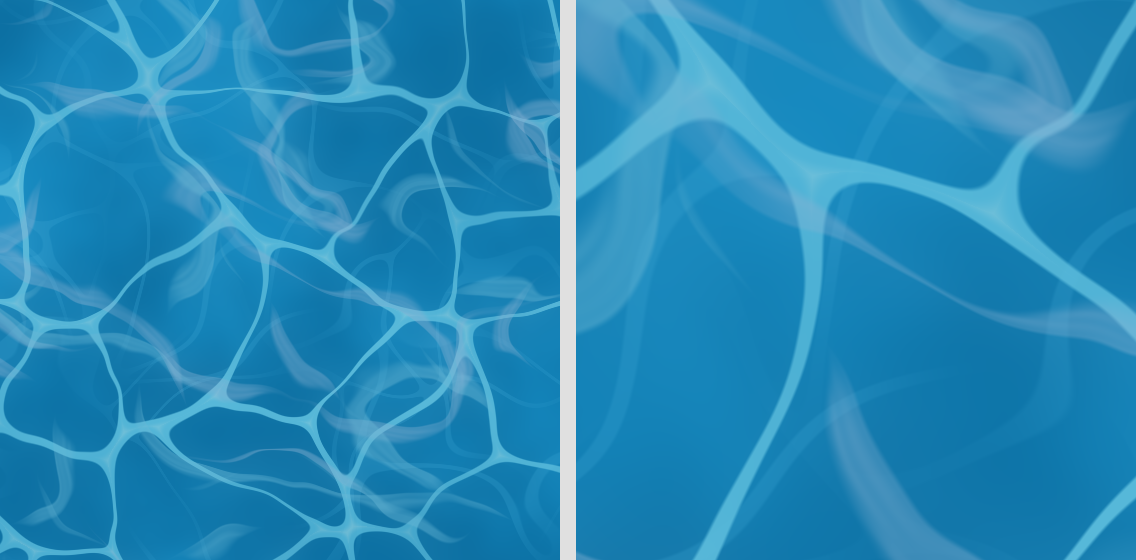
Left, the full canvas; right, a detail of the centre.
Reproduce this texture procedurally as a Shadertoy shader.

```glsl
// Sunlit pool water: a bright caustic web over faint deeper webs and pale drifting veils.

const vec3 DEEP_BLUE  = vec3(0.042, 0.435, 0.635);
const vec3 CLEAR_BLUE = vec3(0.085, 0.545, 0.760);
const vec3 WEB_CYAN   = vec3(0.350, 0.735, 0.860);
const vec3 KNOT_CYAN  = vec3(0.500, 0.790, 0.870);
const vec3 FAINT_BLUE = vec3(0.240, 0.660, 0.840);
const vec3 VEIL_PALE  = vec3(0.540, 0.700, 0.830);
const vec3 VEIL_TEAL  = vec3(0.360, 0.730, 0.840);

const float WEB_CELLS   = 4.7;     // grid cells across the canvas
const float CELL_DROP   = 0.24;    // share of grid cells merged into their neighbours
const float WEB_WIDTH   = 0.0042;  // half width of a bright strand
const float WEB_OPACITY = 0.84;
const float KNOT_SHARP  = 18.0;    // lower values swell the junctions
const float EDGE_SOFT   = 0.0014;
const float FAINT_OPACITY = 0.24;
const float VEIL_OPACITY  = 0.46;
const float VEIL_WIDTH    = 0.044; // widest part of a veil
const vec2  VEIL_STRETCH  = vec2(2.0, 4.4);

vec2 hash2(vec2 p) {
    vec3 q = fract(p.xyx * vec3(0.1031, 0.1030, 0.0973));
    q += dot(q, q.yzx + 33.33);
    return fract((q.xx + q.yz) * q.zy);
}

float cornerSlope(vec2 cell, vec2 corner, vec2 f) {
    float angle = 6.2832 * hash2(cell + corner + 71.0).x;
    return dot(vec2(cos(angle), sin(angle)), f - corner);
}

// Gradient noise, roughly -0.7 to 0.7
float noise(vec2 p) {
    vec2 i = floor(p), f = p - i;
    vec2 u = f * f * f * (f * (f * 6.0 - 15.0) + 10.0);
    vec2 e = vec2(1.0, 0.0);
    return mix(mix(cornerSlope(i, e.yy, f), cornerSlope(i, e.xy, f), u.x),
               mix(cornerSlope(i, e.yx, f), cornerSlope(i, e.xx, f), u.x), u.y);
}

float fbm(vec2 p) {
    float sum = 0.0, gain = 0.6;
    for (int i = 0; i < 4; i++) {
        sum += gain * noise(p);
        p = mat2(1.6, 1.2, -1.2, 1.6) * p + 9.7;
        gain *= 0.45;
    }
    return sum;
}

vec2 warp(vec2 p, float frequency, float amount) {
    return p + amount * vec2(noise(p * frequency + 3.7), noise(p * frequency + 41.3));
}

// Jittered point; dropped cells send theirs far away
vec2 cellPoint(vec2 cell) {
    float dropped = step(hash2(cell + 137.0).x, CELL_DROP);
    return cell + 0.04 + 0.92 * hash2(cell) + 60.0 * dropped;
}

// Distance to the nearest cell border, blended so that junctions fill in
float webDistance(vec2 p) {
    vec2 home = floor(p), nearest = vec2(0.0), nearCell = home;
    float best = 1e3;
    for (int y = -2; y <= 2; y++)
    for (int x = -2; x <= 2; x++) {
        vec2 cell = home + vec2(x, y);
        vec2 r = cellPoint(cell) - p;
        if (dot(r, r) < best) {
            best = dot(r, r);
            nearest = r;
            nearCell = cell;
        }
    }
    float sum = 1e-9;
    for (int y = -3; y <= 3; y++)
    for (int x = -3; x <= 3; x++) {
        if (x == 0 && y == 0) continue;
        vec2 r = cellPoint(nearCell + vec2(x, y)) - p;
        float border = dot(0.5 * (nearest + r), normalize(r - nearest));
        sum += exp(-KNOT_SHARP * border);
    }
    return -log(sum) / KNOT_SHARP;
}

float strand(float dist, float width) {
    return 1.0 - smoothstep(width - EDGE_SOFT, width + EDGE_SOFT, dist);
}

// Ribbon along a noise contour: one crisp side, one that fades away
float veil(vec2 p, float seed, float clutter) {
    vec2 q = warp(warp(p, 4.0, 0.07), 13.0, 0.018);
    vec2 along = vec2(0.83 * q.x - 0.56 * q.y, 0.56 * q.x + 0.83 * q.y);
    vec2 s = along * VEIL_STRETCH + seed, e = vec2(0.02, 0.0);
    float n = noise(s);
    vec2 slope = vec2(noise(s + e) - n, noise(s + e.yx) - n) / e.x * VEIL_STRETCH;
    float dist = n / (length(slope) + 0.8);
    float presence = smoothstep(-0.12, 0.18, noise(p * 3.6 + seed * 1.7) + 0.35 * clutter);
    float width = VEIL_WIDTH * presence * (0.55 + noise(q * 7.0 + seed));
    float ribbon = smoothstep(0.0, 0.003, dist) * (1.0 - smoothstep(0.6 * width, width + 0.002, dist));
    float streaks = 0.85 + 0.4 * noise(vec2(dist * 150.0, along.x * 6.0) + seed);
    return presence * (ribbon * streaks + 0.10 * exp(-abs(dist) * 24.0));
}

void mainImage(out vec4 fragColor, in vec2 fragCoord) {
    vec2 uv = fragCoord / iResolution.y;

    // Broad lit and shaded regions of the water body
    float clutter = noise(uv * 2.3 + 12.6);
    float depth = fbm(uv * 2.2 + 5.0) + 0.45 * clutter;
    vec3 color = mix(DEEP_BLUE, CLEAR_BLUE, smoothstep(-0.32, 0.36, depth));

    // Faint webs seen deeper down
    for (int i = 0; i < 2; i++) {
        float layer = float(i);
        vec2 p = warp(uv + 7.3 * (layer + 1.0), 3.4 + layer, 0.20);
        float cells = 4.4 + 0.9 * layer;
        float presence = smoothstep(-0.3, 0.25, noise(uv * 3.0 + 19.0 * layer) + 0.4 * clutter);
        float line = strand(webDistance(p * cells) / cells, 0.0050);
        color = mix(color, FAINT_BLUE, FAINT_OPACITY * presence * line);
    }

    // Bright surface web
    vec2 p = warp(warp(uv, 3.6, 0.085), 13.0, 0.010);
    float dist = webDistance(p * WEB_CELLS + 2.0) / WEB_CELLS;
    float width = WEB_WIDTH * (1.0 + 1.1 * noise(uv * 6.0 + 30.0));
    float shine = WEB_OPACITY + 0.25 * clutter + 0.2 * noise(uv * 5.0 + 60.0);
    vec3 webColor = mix(WEB_CYAN, KNOT_CYAN, smoothstep(0.0, 0.012, -dist));
    color = mix(color, webColor, 0.06 * exp(-max(dist, 0.0) * 40.0));
    color = mix(color, webColor, min(shine, 0.95) * strand(dist, width));

    // Pale veils on top, some of them teal
    for (int i = 0; i < 4; i++) {
        float haze = veil(uv, 11.0 + 23.0 * float(i), clutter);
        vec3 tint = mix(VEIL_PALE, VEIL_TEAL, 0.7 * float(i % 2));
        color = mix(color, tint, VEIL_OPACITY * clamp(haze, 0.0, 1.0));
    }

    fragColor = vec4(color, 1.0);
}
```
